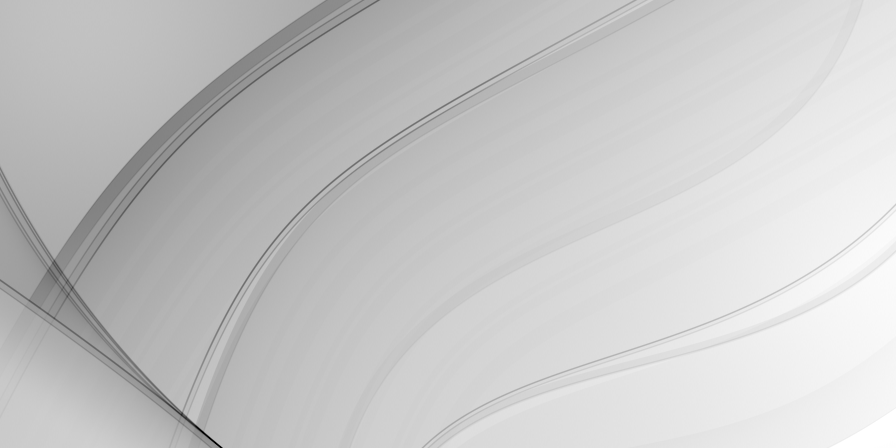
Reproduce this background procedurally as a Shadertoy shader.

```glsl
vec2 bezier(vec2 a, vec2 b, vec2 c, vec2 d, float t) {
    vec2 m = mix(b, c, t);
    return mix(mix(mix(a, b, t), m, t), mix(m, mix(c, d, t), t), t);
}

// Signed distance to a cubic, positive on the right of its direction
float ribbon(vec2 p, vec2 a, vec2 b, vec2 c, vec2 d) {
    vec2 chord = d - a;
    float lo = -0.2, hi = 1.2;
    for (int i = 0; i < 15; i++) {
        float mid = 0.5 * (lo + hi);
        if (dot(bezier(a, b, c, d, mid) - p, chord) < 0.0) lo = mid;
        else hi = mid;
    }
    float t = 0.5 * (lo + hi);
    vec2 tangent = mix(mix(b - a, c - b, t), mix(c - b, d - c, t), t);
    return dot(p - bezier(a, b, c, d, t), normalize(vec2(tangent.y, -tangent.x)));
}

float hash(float n) {
    n = fract(n * 0.1031);
    n *= n + 33.33;
    return fract(n * (n + n));
}

float side(float d) {
    float px = 0.75 / iResolution.y;
    return smoothstep(-px, px, d);
}

float band(float d, float from, float to) {
    return side(d - from) * side(to - d);
}

float stroke(float d, float halfWidth) {
    return band(d, -halfWidth, halfWidth);
}

// Soft shadow that starts at an edge and fades to its right
float falloff(float d, float reach) {
    return side(d) * exp(-max(d, 0.0) / reach);
}

void mainImage(out vec4 fragColor, in vec2 fragCoord) {
    vec2 p = fragCoord / iResolution.y;
    p.x *= 2.0 * iResolution.y / iResolution.x;

    // Sweeping curves, from left to right
    float rim = ribbon(p, vec2(0, 0.219), vec2(0.221, 0.606), vec2(0.369, 0.766), vec2(0.729, 1));
    float inner = ribbon(p, vec2(0, 0.068), vec2(0.295, 0.637), vec2(0.463, 0.77), vec2(0.846, 1));
    float crest = ribbon(p, vec2(0.378, 0), vec2(0.587, 0.585), vec2(0.758, 0.636), vec2(1.419, 1));
    float fold = ribbon(p, vec2(0.443, 0), vec2(0.64, 0.63), vec2(0.863, 0.647), vec2(1.505, 1));
    float veil = ribbon(p, vec2(0.781, 0), vec2(0.98, 0.57), vec2(1.75, 0.42), vec2(1.927, 1));
    float wave = ribbon(p, vec2(0.943, 0), vec2(1.18, 0.23), vec2(1.66, 0.195), vec2(2, 0.544));
    float lowWave = ribbon(p, vec2(0.977, 0), vec2(1.22, 0.21), vec2(1.71, 0.163), vec2(2, 0.44));
    float hem = ribbon(p, vec2(1.4, 0), vec2(1.6, 0.04), vec2(1.8, 0.08), vec2(2, 0.25));
    float corner = ribbon(p, vec2(1.849, 0), vec2(1.9, 0.025), vec2(1.95, 0.055), vec2(2, 0.089));

    // Broad tones and the glow on the right
    vec2 glow = (p - vec2(1.93, 0.45)) / vec2(0.4, 0.35);
    float tone = 0.8 + 0.13 * (p.x - 1.0) - 0.06 * (p.y - 0.5);
    tone += 0.035 * exp(-dot(glow, glow));
    tone -= 0.11 * exp(-max(inner, 0.0) / 0.25) * mix(0.5, 1.0, smoothstep(0.1, 0.6, p.y));
    tone -= 0.03 * falloff(fold, 0.12);
    vec2 haze = p - vec2(0.2, 0.98);
    tone = mix(0.64 + 0.12 * exp(-4.5 * dot(haze, haze)), tone, side(rim));

    // Faint streaks that follow the sweeps
    for (int i = 0; i < 9; i++) {
        float n = float(i);
        float offset = 0.05 + 0.055 * n + 0.04 * hash(n + 3.0);
        float width = 0.01 + 0.03 * hash(n + 17.0);
        tone -= 0.007 * band(fold, offset, offset + width);
        tone += 0.008 * band(inner, offset, offset + width) * side(-crest);
    }

    // Dark rim and its twin lines
    float fade = mix(0.35, 1.0, smoothstep(0.25, 0.6, p.y));
    tone -= fade * (0.08 * band(rim, 0.0, 0.03) + 0.09 * stroke(rim, 0.0015));
    tone -= fade * (0.06 * stroke(rim - 0.03, 0.0015) + 0.03 * band(inner, -0.018, 0.0));
    tone -= fade * (0.24 * stroke(inner, 0.0017) + 0.15 * stroke(inner + 0.018, 0.0015));

    // Central crest and grey fold
    float accent = mix(0.5, 1.0, smoothstep(0.05, 0.4, p.y) * smoothstep(1.3, 1.0, p.x));
    tone -= accent * (0.3 * stroke(crest, 0.0018) + 0.17 * stroke(crest - 0.012, 0.0015));
    tone += 0.025 * band(crest, 0.012, 0.04);
    tone -= 0.075 * band(fold, -0.022, 0.0) + 0.05 * stroke(fold, 0.0015);

    // Pale veils and waves
    tone += 0.012 * falloff(veil, 0.2) - 0.025 * stroke(veil, 0.0018);
    tone -= 0.015 * band(veil, -0.025, 0.0);
    tone -= 0.17 * stroke(wave, 0.0016) + 0.07 * stroke(wave - 0.009, 0.0015);
    tone += 0.018 * band(wave, 0.009, 0.05);
    tone -= 0.035 * band(lowWave, -0.016, 0.004) + 0.06 * stroke(lowWave, 0.0015);
    tone += 0.015 * falloff(lowWave, 0.12) - 0.018 * falloff(hem, 0.06);
    tone += 0.07 * falloff(corner, 0.08) - 0.03 * stroke(corner, 0.002);

    // Crossing fan in the lower left
    vec2 tip = vec2(0.495, 0);
    float upper = ribbon(p, vec2(0, 0.635), vec2(0.113, 0.409), vec2(0.277, 0.185), tip);
    float lower = ribbon(p, vec2(0, 0.375), vec2(0.15, 0.27), vec2(0.33, 0.14), tip);
    tone -= 0.03 * side(upper) * side(-lower);
    float ground = mix(0.69, 0.81, smoothstep(0.0, 0.2, lower));
    tone = mix(tone, ground + 0.35 * (tone - 0.7), side(lower));
    for (int i = 0; i < 4; i++) {
        float n = float(i);
        float drop = 0.022 * n + 0.012 * hash(n + 5.0);
        float strand = ribbon(p, vec2(0, 0.635 - drop), vec2(0.113, 0.409 - 0.7 * drop),
                              vec2(0.277, 0.185 - 0.3 * drop), tip);
        tone -= (0.19 - 0.03 * n) * stroke(strand, 0.0016) + 0.025 * falloff(strand, 0.025);
    }
    tone -= 0.22 * stroke(lower, 0.0018) + 0.12 * stroke(lower - 0.015, 0.0014);
    tone -= 0.05 * band(lower, 0.0, 0.015);

    // Fine grain against banding
    float grain = hash(floor(p.x * 512.0) + 57.0 * floor(p.y * 256.0));
    tone += 0.004 * (grain - 0.5);
    fragColor = vec4(vec3(clamp(tone, 0.0, 1.0)), 1.0);
}
```
